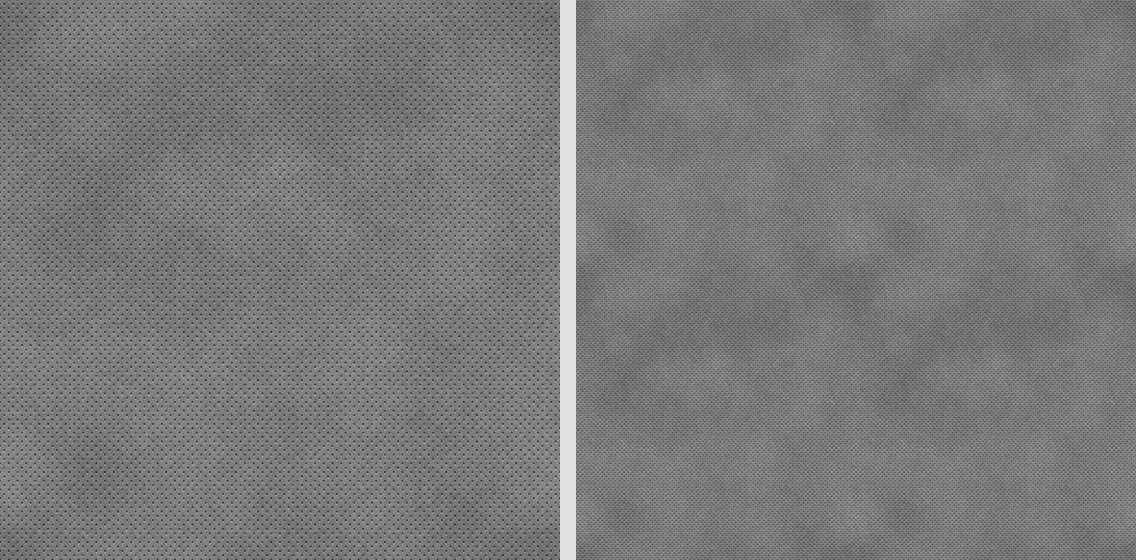
Left, the tile; right, the same tile 2 across and 2 down.
Reproduce this texture procedurally as a three.js fragment shader.

```glsl
// Grey perforated metal sheet: diagonal lattice of small holes with lit lower rims, cloudy wear and fine grain.
#define REPEATS 64.0
#define HOLE_RADIUS 0.11
#define RIM_RADIUS 0.08
#define EDGE_SOFTNESS 0.07
#define HOLE_OFFSET vec2(0.0, 0.0625)
#define RIM_OFFSET vec2(0.0, -0.165)
#define CLOUD_STRENGTH 0.115
#define GRAIN_STRENGTH 0.07
#define METAL_COLOR vec3(0.482)
#define HOLE_COLOR vec3(0.2)
#define RIM_COLOR vec3(0.63)

varying vec2 vUv;

float hash(vec2 p) {
  vec3 q = fract(vec3(p.xyx) * 0.1031);
  q += dot(q, q.yzx + 33.33);
  return fract((q.x + q.y) * q.z);
}

// Value noise that wraps after a whole number of cells
float tileNoise(vec2 uv, vec2 period, float seed) {
  vec2 p = uv * period;
  vec2 i = floor(p);
  vec2 f = fract(p);
  f = f * f * (3.0 - 2.0 * f);
  vec2 a = mod(i, period) + seed;
  vec2 b = mod(i + 1.0, period) + seed;
  return mix(mix(hash(a), hash(vec2(b.x, a.y)), f.x),
             mix(hash(vec2(a.x, b.y)), hash(b), f.x), f.y);
}

// Wrapping sum of octaves, centred on zero
float clouds(vec2 uv) {
  float sum = 0.0;
  float weight = 0.5;
  float period = 6.0;
  for (int octave = 0; octave < 5; octave++) {
    sum += weight * (tileNoise(uv, vec2(period), 17.0 * float(octave)) - 0.5);
    weight *= 0.55;
    period *= 2.0;
  }
  return sum;
}

float softDisc(vec2 p, float radius) {
  return 1.0 - smoothstep(radius - EDGE_SOFTNESS, radius + EDGE_SOFTNESS, length(p));
}

void main() {
  // Sheet with broad stains and fine grain
  float grain = tileNoise(vUv, vec2(320.0), 53.0) - 0.5;
  grain += 0.5 * (tileNoise(vUv, vec2(160.0, 240.0), 131.0) - 0.5);
  float wear = CLOUD_STRENGTH * clouds(vUv) + GRAIN_STRENGTH * grain;
  vec3 color = METAL_COLOR + wear;

  // Two square grids, half a cell apart, form the diagonal lattice
  for (int layer = 0; layer < 2; layer++) {
    vec2 grid = vUv * REPEATS + 0.5 * float(layer);
    vec2 local = fract(grid) - 0.5;
    vec2 cell = mod(floor(grid), REPEATS) + 91.0 * float(layer);

    // Lit lower rim, then the dark hole
    float rim = softDisc((local - RIM_OFFSET) * vec2(0.9, 1.0), RIM_RADIUS);
    color = mix(color, RIM_COLOR + wear, rim * mix(0.6, 1.0, hash(cell)));
    float hole = softDisc(local - HOLE_OFFSET, HOLE_RADIUS);
    color = mix(color, HOLE_COLOR + 0.4 * wear, hole * mix(0.8, 1.0, hash(cell + 7.0)));
  }

  gl_FragColor = vec4(color, 1.0);
}
```
